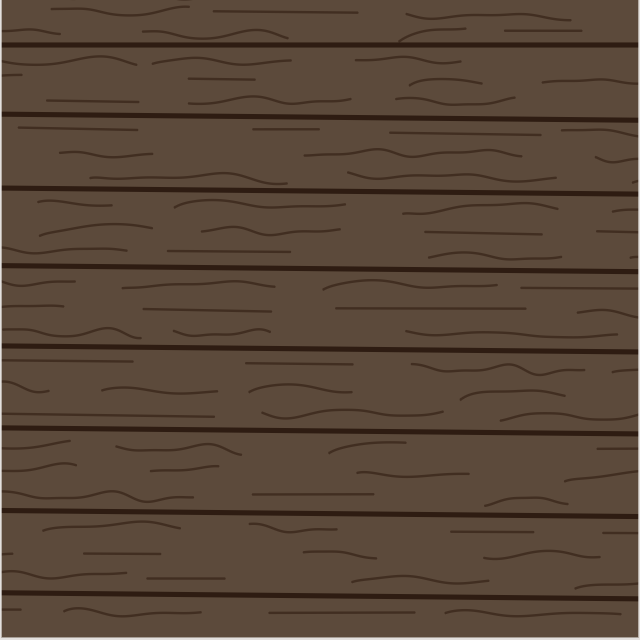
Write a WebGL 1 fragment shader that draws this texture.

```glsl
precision highp float;
// Flat brown wooden boards: eight dark, slightly sloping seams with wavy grain
// strokes between them. Each board has three lanes of cells, and every cell
// holds one hashed stroke drawn by its distance to a curve.

#define SEAMS 8
#define LANES 3
#define SEAM_WIDTH 0.0080
#define GRAIN_WIDTH 0.0038
#define SEAM_SLOPE 0.0095
#define WAVE_HEIGHT 0.0100
#define HOOK_HEIGHT 0.0070
#define STRAIGHT_SHARE 0.28

uniform vec2 u_resolution;

const vec3 WOOD = vec3(0.36, 0.29, 0.23);
const vec3 GRAIN = vec3(0.255, 0.18, 0.13);
const vec3 SEAM = vec3(0.18, 0.11, 0.07);
const vec3 RIM = vec3(0.89, 0.88, 0.87);
const float TAU = 6.28319;

vec4 hash4(vec2 p) {
    float n = dot(p, vec2(12.9898, 78.233));
    return fract(sin(n + vec4(0.0, 1.7, 4.1, 7.3)) * 43758.5);
}

// Height of seam k, measured down from the top; boards widen downwards.
float seamY(float k, float x) {
    float left = 0.0703 + k * (0.10387 + k * (0.00447 - k * 0.000263));
    return left + SEAM_SLOPE * x * step(0.5, k);
}

// Vertical offset of a stroke at distance s from its left end.
float strokeCurve(float s, vec4 r) {
    float bend = step(STRAIGHT_SHARE, r.z) * mix(0.4, 1.0, r.w);
    float phase = TAU * (s / mix(0.13, 0.25, r.y) + r.x);
    float wave = 0.75 * sin(phase + 0.5 * sin(phase))
               + 0.25 * sin(1.7 * phase + TAU * r.w);
    float hook = step(0.65, r.y) * exp(-s / 0.012);
    float drift = 0.03 * (r.x - 0.5) * s;
    return bend * (WAVE_HEIGHT * wave + HOOK_HEIGHT * hook) + drift;
}

// Distance from p to the stroke in its cell of one lane.
float grainDistance(vec2 p, float laneY, vec2 lane) {
    vec4 layout = hash4(lane + 3.0);
    float columns = mix(2.5, 3.6, layout.x);
    float u = p.x * columns + layout.y;
    vec2 cell = vec2(floor(u) + 11.0 * lane.x, lane.y + 5.0 * lane.x);
    vec4 place = hash4(cell + 31.0);
    vec4 shape = hash4(cell + 57.0);

    float span = mix(0.3, 0.94, place.x);
    float start = 0.03 + (0.94 - span) * place.y;
    float s = (fract(u) - start) / columns;
    float along = clamp(s, 0.0, span / columns);

    float curve = strokeCurve(along, shape);
    float slope = (strokeCurve(along + 0.001, shape) - curve) / 0.001;
    float jitter = 0.007 * (place.z - 0.5);
    float dy = (p.y - laneY - jitter - curve) / sqrt(1.0 + slope * slope);
    return length(vec2(s - along, dy));
}

float lineMask(float d, float width, float pixel) {
    return clamp(0.5 + (0.5 * width - d) / pixel, 0.0, 1.0);
}

void main() {
    vec2 p = gl_FragCoord.xy / u_resolution;
    p.y = 1.0 - p.y;
    float pixel = 1.0 / min(u_resolution.x, u_resolution.y);

    // Nearest seam and index of the current board.
    float board = 0.0;
    float seamDist = 1.0;
    for (int i = 0; i < SEAMS; i++) {
        float y = seamY(float(i), p.x);
        board += step(y, p.y);
        seamDist = min(seamDist, abs(p.y - y));
    }

    // Grain strokes of this board, leaving out lanes below the lower rim.
    float top = seamY(board - 1.0, p.x);
    float bottom = seamY(board, p.x);
    float grainDist = 1.0;
    for (int i = 0; i < LANES; i++) {
        float laneY = mix(top, bottom, 0.2 + 0.3 * float(i));
        float d = grainDistance(p, laneY, vec2(board, float(i)));
        grainDist = min(grainDist, d + step(0.975, laneY));
    }

    vec3 color = mix(WOOD, GRAIN, lineMask(grainDist, GRAIN_WIDTH, pixel));
    color = mix(color, SEAM, lineMask(seamDist, SEAM_WIDTH, pixel));

    // Thin pale rim on the left, right and bottom.
    float sideRim = lineMask(min(p.x, 1.0 - p.x), 0.0052, pixel);
    float lowerRim = lineMask(1.0 - p.y, 0.0080, pixel);
    color = mix(color, RIM, max(sideRim, lowerRim));

    gl_FragColor = vec4(color, 1.0);
}
```
